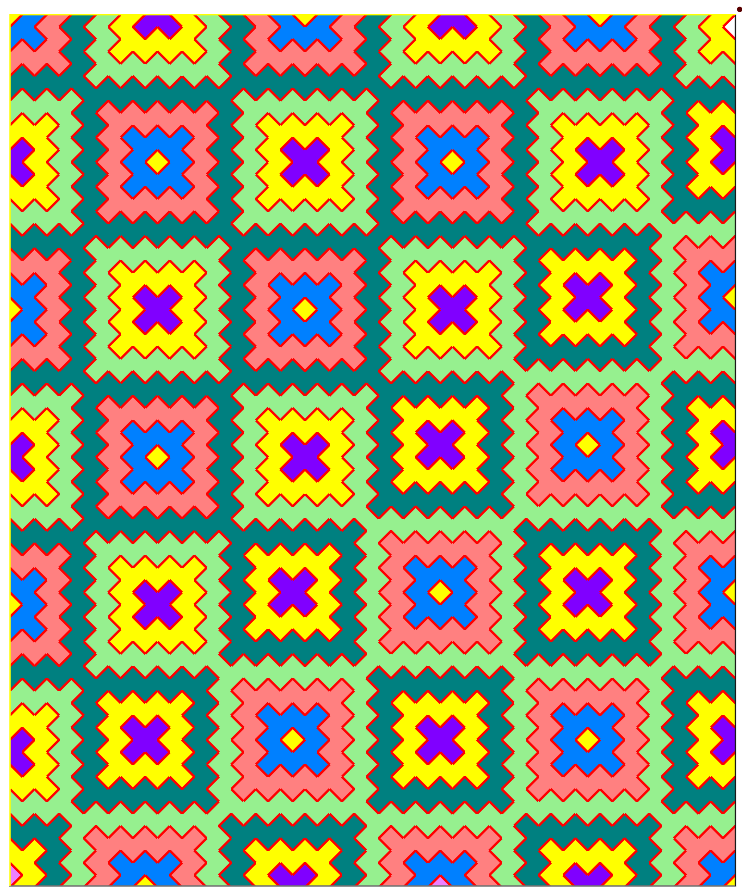
Reproduce this pattern procedurally as a Shadertoy shader.

```glsl
// Sawtooth-edged nested squares in two interlocking, colour-swapped domains.

const vec3 TEAL = vec3(0.0, 0.5, 0.5);
const vec3 GREEN = vec3(0.59, 0.94, 0.56);
const vec3 YELLOW = vec3(1.0, 1.0, 0.0);
const vec3 VIOLET = vec3(0.93, 0.5, 1.0);

// Colour of the diamond cell with integer diagonal coordinates.
vec3 cellColor(vec2 diagonal) {
    vec2 cell = vec2(diagonal.x + diagonal.y, diagonal.x - diagonal.y);
    vec2 tile = floor((cell + 6.0) / 12.0);
    float rank = tile.x + tile.y;

    // Past the sixth antidiagonal, squares shift one cell and swap tones.
    bool swapped = rank > 5.5;
    vec2 local = abs(cell - 12.0 * tile + (swapped ? 1.0 : 0.0));
    float ring = max(local.x, local.y);
    bool crossed = (mod(rank, 2.0) > 0.5) != swapped;
    vec3 ground = swapped ? GREEN : TEAL;

    // Odd centres along the border of the cloth.
    bool violetCentre = tile.y == 6.0 && mod(tile.x, 3.0) == 0.0;
    bool whiteCentre = tile.y == 0.0 && tile.x == 5.0;

    if (crossed) {
        vec3 centre = violetCentre ? VIOLET : vec3(0.5, 0.0, 1.0);
        if (ring < 1.5) return whiteCentre ? vec3(1.0) : centre;
        if (ring < 3.5) return YELLOW;
        if (ring < 5.5) return swapped ? TEAL : GREEN;
        return ground;
    }
    if (ring < 0.5) return violetCentre ? VIOLET : YELLOW;
    if (ring < 2.5) return vec3(0.0, 0.5, 1.0);
    if (ring < 4.5) return vec3(1.0, 0.5, 0.5);
    return ground;
}

void mainImage(out vec4 fragColor, in vec2 fragCoord) {
    // Height is one unit, measured downwards from the top left.
    vec2 p = vec2(fragCoord.x, iResolution.y - fragCoord.y) / iResolution.y;
    float pixel = 1.0 / iResolution.y;

    // Rotated grid: every cell is a diamond, one unit per side.
    vec2 q = (p - vec2(0.0111, 0.0163)) / 0.01372;
    vec2 diagonal = 0.5 * vec2(q.x + q.y, q.x - q.y);
    vec2 id = floor(diagonal + 0.5);
    vec2 f = diagonal - id;
    vec3 color = cellColor(id);

    // Distance to the closest edge shared with a different colour.
    float edge = 1.0;
    vec2 dir = vec2(1.0, 0.0);
    for (int i = 0; i < 4; i++) {
        if (distance(cellColor(id + dir), color) > 0.01)
            edge = min(edge, 0.5 - dot(f, dir));
        dir = vec2(-dir.y, dir.x);
    }
    float aa = 0.5 * pixel / 0.0194;
    float line = 1.0 - smoothstep(0.068 - aa, 0.068 + aa, edge);
    color = mix(color, vec3(1.0, 0.0, 0.0), line);

    // White margin with thin border strokes.
    vec2 low = p - vec2(0.0104, 0.0156);
    vec2 high = vec2(0.8216, 0.9896) - p;
    float inside = min(min(low.x, low.y), min(high.x, high.y));
    vec3 stroke = min(low.x, low.y) < min(high.x, high.y) ? YELLOW
                : high.x < high.y ? vec3(0.1) : vec3(0.45);
    color = mix(stroke, color, smoothstep(0.001, 0.001 + pixel, inside));
    color = mix(vec3(1.0), color, smoothstep(-pixel, pixel, 2.0 * inside));

    // Small dark fleck in the top right margin.
    float fleck = length(p - vec2(0.8255, 0.0105)) - 0.003;
    color = mix(color, vec3(0.35, 0.0, 0.0), 1.0 - smoothstep(-pixel, pixel, 2.0 * fleck));

    fragColor = vec4(color, 1.0);
}
```
